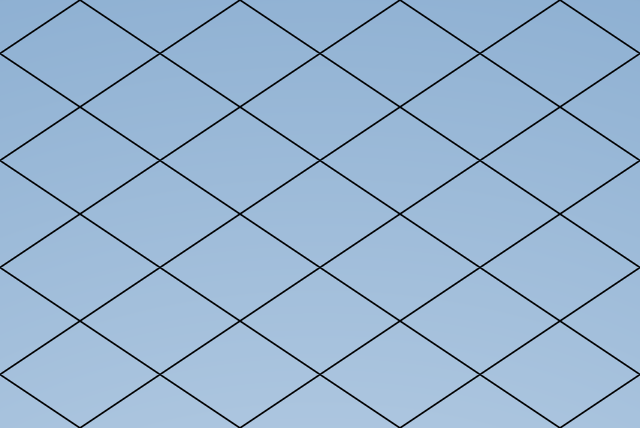
Write a WebGL 2 fragment shader that draws this pattern.

```glsl
#version 300 es
precision highp float;
// A lattice of thin black diagonals forming rhombi, over a soft blue sky.
// Two families of parallel lines come from the sum and difference of the
// cell coordinates; the sky is a broad radial gradient from below.

#define REPEATS vec2(4.0, 4.0)     // rhombi across and down
#define LINE_WIDTH 0.0040          // in canvas heights
#define GLOW_DEPTH 1.5             // gradient centre below the canvas
#define SKY_LOW vec3(0.675, 0.775, 0.875)
#define SKY_HIGH vec3(0.570, 0.700, 0.830)
#define LINE_COLOR vec3(0.010, 0.012, 0.015)

uniform vec2 u_resolution;
out vec4 fragColor;

// Sky colour at p, in canvas heights, with x measured from the centre.
vec3 skyColor(vec2 p) {
  float rise = length(p + vec2(0.0, GLOW_DEPTH)) - GLOW_DEPTH;
  return mix(SKY_LOW, SKY_HIGH, rise);
}

// Distance to the nearest diagonal, in canvas heights.
float latticeDistance(vec2 uv, float aspect) {
  vec2 cell = uv * REPEATS;
  vec2 diagonals = vec2(cell.x + cell.y, cell.x - cell.y);
  vec2 offset = abs(fract(diagonals) - 0.5);
  float slope = length(REPEATS / vec2(aspect, 1.0));
  return min(offset.x, offset.y) / slope;
}

void main() {
  vec2 uv = gl_FragCoord.xy / u_resolution;
  float aspect = u_resolution.x / u_resolution.y;
  float pixel = 1.0 / u_resolution.y;

  vec3 color = skyColor(vec2((uv.x - 0.5) * aspect, uv.y));

  // Cover the sky with the lines, softened over one pixel.
  float gap = latticeDistance(uv, aspect) - 0.5 * LINE_WIDTH;
  float coverage = clamp(0.5 - gap / pixel, 0.0, 1.0);
  fragColor = vec4(mix(color, LINE_COLOR, coverage), 1.0);
}
```
